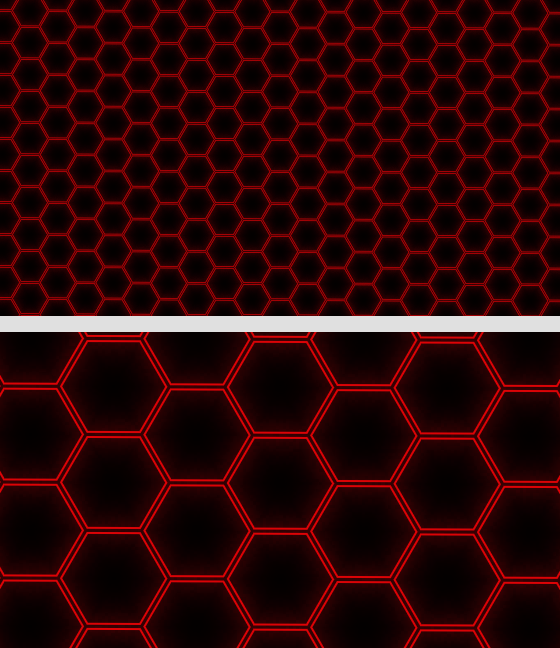
Top, the full canvas; bottom, a detail of the centre.
Write a WebGL 1 fragment shader that draws this pattern.

```glsl
precision highp float;
// Honeycomb of black flat-topped hexagons with thin double red outlines and a soft inner glow.

uniform vec2 u_resolution;

const vec2 GRID_ORIGIN = vec2(0.7986, 0.4569); // a cell centre, in canvas heights
const float COLUMN_STEP = 0.08796;
const float ROW_STEP = 0.1012;
const float TILT = 0.0045;
const float SQRT3 = 1.7320508;
const float LINE_OFFSET = 0.0027;              // from shared edge to each line
const float LINE_WIDTH = 0.0021;
const float GLOW_REACH = 0.0192;
const float GLOW_SHAPE = 1.28;

const vec3 LINE_COLOR = vec3(0.86, 0.012, 0.025);
const vec3 GLOW_COLOR = vec3(0.20, 0.004, 0.012);
const vec3 BASE_COLOR = vec3(0.003, 0.0, 0.0);

float hash(vec2 p) {
  p = fract(p * vec2(0.1031, 0.1137));
  p += dot(p, p.yx + 33.33);
  return fract((p.x + p.y) * p.x * 43.7);
}

// Offset from the nearest hexagon centre, for hexagons of height 1
vec2 hexLocal(vec2 p) {
  vec2 period = vec2(SQRT3, 1.0);
  vec2 a = mod(p + 0.5 * period, period) - 0.5 * period;
  vec2 b = mod(p, period) - 0.5 * period;
  return dot(a, a) < dot(b, b) ? a : b;
}

// Distance inward from the hexagon edge
float hexEdge(vec2 p) {
  p = abs(p);
  return max(0.5 - max(p.y, 0.5 * SQRT3 * p.x + 0.5 * p.y), 0.0);
}

// Share of a pixel covered by a line centred at distance zero
float lineCoverage(float d, float width, float pixel) {
  float near = clamp((d + 0.5 * width) / pixel + 0.5, 0.0, 1.0);
  float far = clamp((d - 0.5 * width) / pixel + 0.5, 0.0, 1.0);
  return near - far;
}

void main() {
  float pixel = 1.0 / u_resolution.y;
  vec2 p = gl_FragCoord.xy * pixel - GRID_ORIGIN;
  p.y += TILT * p.x;

  // Cell coordinates
  vec2 grid = p / vec2(COLUMN_STEP * 2.0 / SQRT3, ROW_STEP);
  vec2 local = hexLocal(grid);
  vec2 cell = floor((grid - local) * vec2(2.0 / SQRT3, 2.0) + 0.5);
  float edge = hexEdge(local) * ROW_STEP;

  // Glow with faint grain and a slight change from cell to cell
  float grain = mix(0.9, 1.1, hash(floor(p * 288.0) + 500.0));
  float cellLevel = mix(0.94, 1.06, hash(cell + 70.0));
  float glow = exp(-pow(edge / GLOW_REACH, GLOW_SHAPE)) * grain * cellLevel;

  // This cell's line and its neighbour's across the shared edge
  float lines = lineCoverage(edge - LINE_OFFSET, LINE_WIDTH, pixel)
              + lineCoverage(edge + LINE_OFFSET, LINE_WIDTH, pixel);

  vec3 color = BASE_COLOR + GLOW_COLOR * glow;
  color = mix(color, LINE_COLOR * mix(0.95, 1.0, cellLevel), min(lines, 1.0));
  gl_FragColor = vec4(color, 1.0);
}
```
